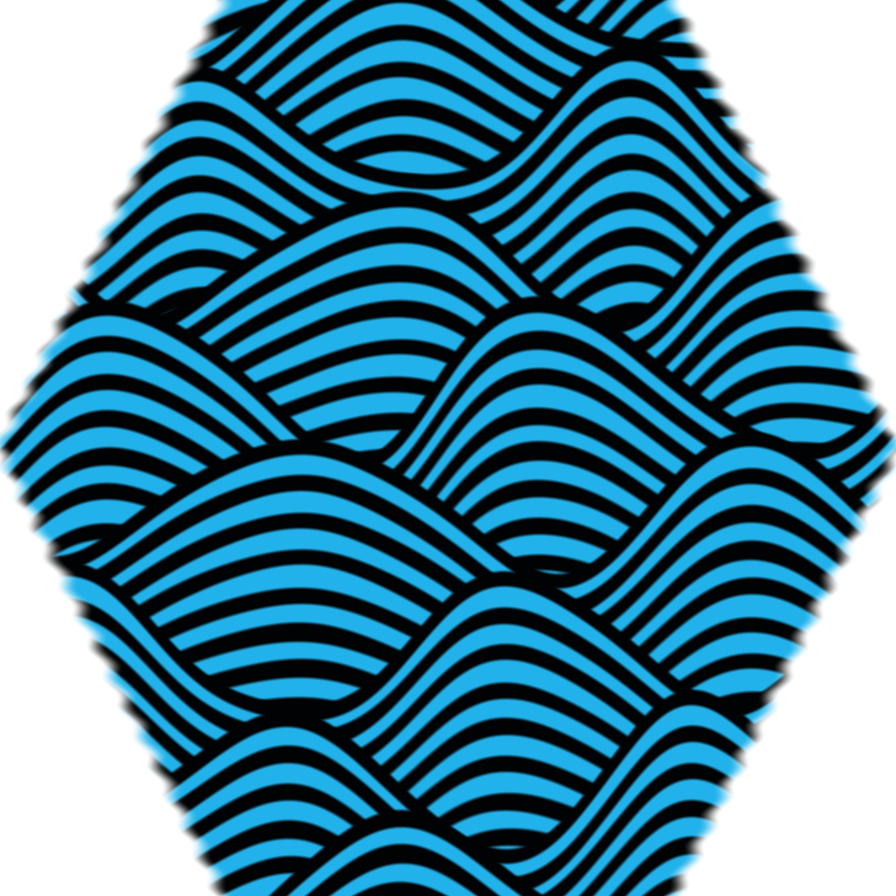
Reproduce this pattern procedurally as a Shadertoy shader.

```glsl
// Layered striped ocean waves inside a soft-edged hexagon on white, tiling both ways.
const vec3 WHITE = vec3(1.0);
const vec3 BLACK = vec3(0.0, 0.008, 0.01);
const vec3 BLUE = vec3(0.13, 0.70, 0.92);

const float LAYERS = 7.0;          // wave layers over the canvas height
const float HUMPS = 2.0;           // crests per layer over the canvas width
const float STAGGER = 3.0 / 7.0;   // phase step between layers
const float WAVE_HEIGHT = 0.075;   // mean crest height above the base line
const float STRIPE_PERIOD = 0.037;
const float STRIPE_CENTER = 0.56;  // place of the blue band in one period
const float STRIPE_HALF = 0.24;    // half width of the blue band in one period
const float OUTLINE = 0.003;       // extra black above each ridge
const float SOFTNESS = 0.0024;     // half width of a stripe edge
const float HEX_FEATHER = 0.011;   // half width of the hexagon edge
const float HEX_JAG = 0.0035;      // depth of the steps on the hexagon edge
const float HEX_STEPS = 30.0;
const float TAU = 6.28318;

vec2 gradientAt(vec2 cell) {
    float angle = TAU * fract(sin(dot(cell, vec2(127.1, 311.7))) * 43758.5);
    return vec2(cos(angle), sin(angle));
}

// Gradient noise that wraps along x after a whole number of cells.
float wrapNoise(vec2 p, float period) {
    vec2 cell = floor(p);
    vec2 f = p - cell;
    vec2 u = f * f * f * (f * (f * 6.0 - 15.0) + 10.0);
    float x0 = mod(cell.x, period);
    float x1 = mod(cell.x + 1.0, period);
    float a = dot(gradientAt(vec2(x0, cell.y)), f);
    float b = dot(gradientAt(vec2(x1, cell.y)), f - vec2(1.0, 0.0));
    float c = dot(gradientAt(vec2(x0, cell.y + 1.0)), f - vec2(0.0, 1.0));
    float d = dot(gradientAt(vec2(x1, cell.y + 1.0)), f - vec2(1.0));
    return mix(mix(a, b, u.x), mix(c, d, u.x), u.y);
}

// Ridge line of a layer: x is its height, y runs from trough (-1) to crest (1).
vec2 ridge(float x, float layer) {
    float id = mod(layer, LAYERS);
    float drift = wrapNoise(vec2(x * 3.0, id * 3.7 + 0.5), 3.0);
    float swell = wrapNoise(vec2(x * 3.0, id * 5.3 + 40.5), 3.0);
    float crest = cos(TAU * (HUMPS * x + id * STAGGER + 0.22 * drift));
    float height = WAVE_HEIGHT * crest * (1.0 + 0.5 * swell) + 0.04 * drift;
    return vec2(layer / LAYERS + height, crest);
}

// Blue coverage of the bands that follow a ridge at a given depth below it.
float stripes(float x, float depth, float crest, float flank, float layer, float soft) {
    float id = mod(layer, LAYERS);
    float period = STRIPE_PERIOD * (1.0 + 0.12 * crest);
    float band = depth / period;
    float row = id * 17.3 + floor(band) * 1.37 + 90.4;
    float swell = wrapNoise(vec2(x * 4.0, row), 4.0);
    float halfWidth = STRIPE_HALF + 0.03 * crest + 0.11 * swell;
    float edge = (halfWidth - abs(fract(band) - STRIPE_CENTER)) * period * flank;
    return smoothstep(-soft, soft, edge);
}

// The lowest layer whose ridge lies above the point is the one in front.
float waves(vec2 uv, float soft) {
    float ink = 1.0;
    float first = floor(uv.y * LAYERS) - 2.0;
    for (int i = 0; i < 6; i++) {
        float layer = first + float(i);
        vec2 top = ridge(uv.x, layer);
        float slope = (ridge(uv.x + 0.002, layer).x - top.x) / 0.002;
        float flank = inversesqrt(1.0 + slope * slope);
        float depth = top.x - uv.y;
        if (depth > 0.0) {
            ink *= stripes(uv.x, depth, top.y, flank, layer, soft);
            break;
        }
        ink *= smoothstep(OUTLINE, OUTLINE + 2.0 * soft, -depth * flank);
    }
    return ink;
}

// Coverage of the hexagon with its points at left and right.
float hexagon(vec2 uv) {
    vec2 q = abs(uv - 0.5);
    float side = (0.5 - 0.5 * q.y - q.x) / sqrt(1.25);
    side += HEX_JAG * sin(TAU * HEX_STEPS * uv.y);
    return smoothstep(-HEX_FEATHER, HEX_FEATHER, side);
}

void mainImage(out vec4 fragColor, in vec2 fragCoord) {
    vec2 uv = fragCoord / iResolution.xy;
    float soft = max(SOFTNESS, 0.8 / iResolution.y);
    vec3 sea = mix(BLACK, BLUE, waves(uv, soft));
    fragColor = vec4(mix(WHITE, sea, hexagon(uv)), 1.0);
}
```
